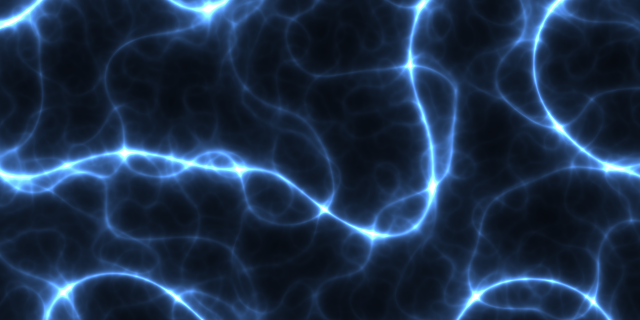
Reproduce this background procedurally as a Shadertoy shader.

```glsl
// Electric blue filaments glowing on a dark ground.
// Each octave of gradient noise lights up along its zero contour; multiplying
// the octaves makes fine threads flare where they meet the main arcs.

float hash(vec2 cell) {
    return fract(sin(dot(cell, vec2(127.1, 311.7))) * 43758.5453);
}

// Dot product of a random unit gradient with the offset from its corner
float cornerSlope(vec2 cell, vec2 offset) {
    float angle = 6.2832 * hash(cell);
    return dot(vec2(cos(angle), sin(angle)), offset);
}

float gradientNoise(vec2 p) {
    vec2 cell = floor(p), f = fract(p);
    vec2 blend = f * f * f * (f * (f * 6.0 - 15.0) + 10.0);
    vec2 e = vec2(0.0, 1.0);
    float low = mix(cornerSlope(cell, f), cornerSlope(cell + e.yx, f - e.yx), blend.x);
    float high = mix(cornerSlope(cell + e.xy, f - e.xy), cornerSlope(cell + e.yy, f - e.yy), blend.x);
    return mix(low, high, blend.y);
}

// Product of inverse distances to the contours of all octaves
float filamentGlow(vec2 p) {
    const mat2 doubleAndTurn = mat2(1.6, 1.2, -1.2, 1.6);
    float frequency = 1.7, falloff = 0.62, glow = 0.019;
    p = p * frequency + vec2(3.7, 8.2);
    for (int octave = 0; octave < 5; octave++) {
        float coreWidth = 0.004 * frequency;
        float ridge = length(vec2(gradientNoise(p), coreWidth));
        glow *= pow(ridge, -falloff);
        p = doubleAndTurn * p + vec2(17.3, 5.9);
        frequency *= 2.0;
        falloff *= 0.58;
    }
    return glow;
}

void mainImage(out vec4 fragColor, in vec2 fragCoord) {
    vec2 p = fragCoord / iResolution.y;
    // Blue saturates first, so the hottest cores turn white
    vec3 color = min(filamentGlow(p) * vec3(0.35, 0.61, 1.0), 1.0);
    fragColor = vec4(color, 1.0);
}
```
